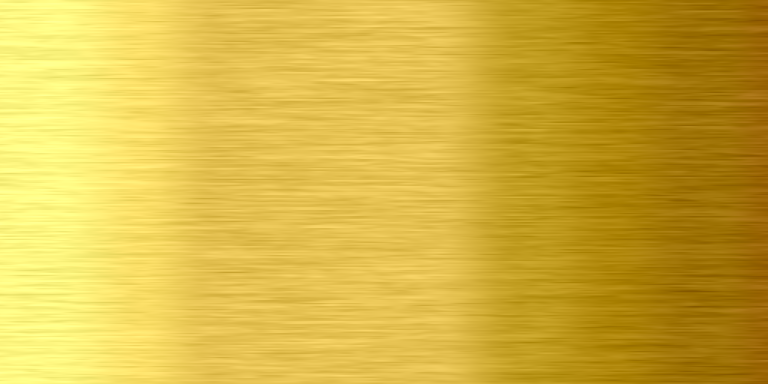
Write a Shadertoy shader that draws this texture.

```glsl
// Brushed gold sheet: fine horizontal grain over a pale-to-bronze sheen
#define GRAIN_ROWS 256.0
#define GRAIN_STRETCH 5.0
#define GRAIN_CONTRAST 0.135
#define SCRATCH_DEPTH 0.055
#define PALE   vec3(0.995, 0.965, 0.50)
#define WARM   vec3(0.98, 0.87, 0.40)
#define GOLD   vec3(0.89, 0.75, 0.31)
#define OLIVE  vec3(0.75, 0.61, 0.12)
#define BRONZE vec3(0.67, 0.51, 0.02)
#define UMBER  vec3(0.61, 0.44, 0.01)
#define RUST   vec3(0.60, 0.39, 0.01)

float hash(vec2 p) {
    vec3 q = fract(vec3(p.xyx) * 0.1031);
    q += dot(q, q.yzx + 33.33);
    return fract((q.x + q.y) * q.z);
}

// Noise along one row, shifted at random so that rows do not line up
float rowNoise(float x, float row) {
    x += 40.0 * hash(vec2(row, 7.0));
    float cell = floor(x);
    float t = smoothstep(0.0, 1.0, x - cell);
    return mix(hash(vec2(cell, row)), hash(vec2(cell + 1.0, row)), t);
}

// Streaks centred on their rows, softly blended with the next row
float streaks(vec2 p, float layer) {
    p.y += 311.0 * layer - 0.5;
    float row = floor(p.y);
    float t = smoothstep(0.0, 1.0, p.y - row);
    return mix(rowNoise(p.x, row), rowNoise(p.x, row + 1.0), t) - 0.5;
}

// Sheen across the sheet, from pale left to rusty right edge
vec3 sheen(float x) {
    vec3 c = mix(PALE, WARM, smoothstep(0.07, 0.19, x));
    c = mix(c, GOLD, smoothstep(0.18, 0.28, x));
    c += 0.012 * smoothstep(0.14, 0.0, abs(x - 0.49));
    c = mix(c, OLIVE, smoothstep(0.57, 0.68, x));
    c = mix(c, BRONZE, smoothstep(0.69, 0.81, x));
    c = mix(c, UMBER, smoothstep(0.80, 0.90, x));
    return mix(c, RUST, smoothstep(0.94, 1.0, x));
}

void mainImage(out vec4 fragColor, in vec2 fragCoord) {
    vec2 uv = fragCoord / iResolution.xy;
    vec2 p = vec2(fragCoord.x / iResolution.y, uv.y);
    vec2 q = p * vec2(GRAIN_STRETCH, GRAIN_ROWS);

    // Hair-thin lines: long, medium and short strokes on the same fine rows
    float grain = 0.0;
    float weight = 0.60;
    float cut = 1.0;
    for (int i = 0; i < 3; i++) {
        grain += weight * streaks(q * vec2(cut, 1.0), float(i));
        cut *= 2.4;
        weight *= 0.75;
    }

    // Faint wider bands
    grain += 0.34 * streaks(q * vec2(0.9, 0.5), 4.0);
    grain += 0.20 * streaks(q * vec2(0.7, 0.22), 5.0);

    // Sparse dark scratches
    float scratch = smoothstep(0.27, 0.5, streaks(q * vec2(1.3, 1.0), 6.0));

    // The grain also frays the sheen slightly sideways
    vec3 color = sheen(uv.x + 0.03 * grain);
    float light = GRAIN_CONTRAST * grain - SCRATCH_DEPTH * scratch + 0.008;
    color += light * vec3(0.95, 0.97, 1.08);
    fragColor = vec4(clamp(color, 0.0, 1.0), 1.0);
}
```
